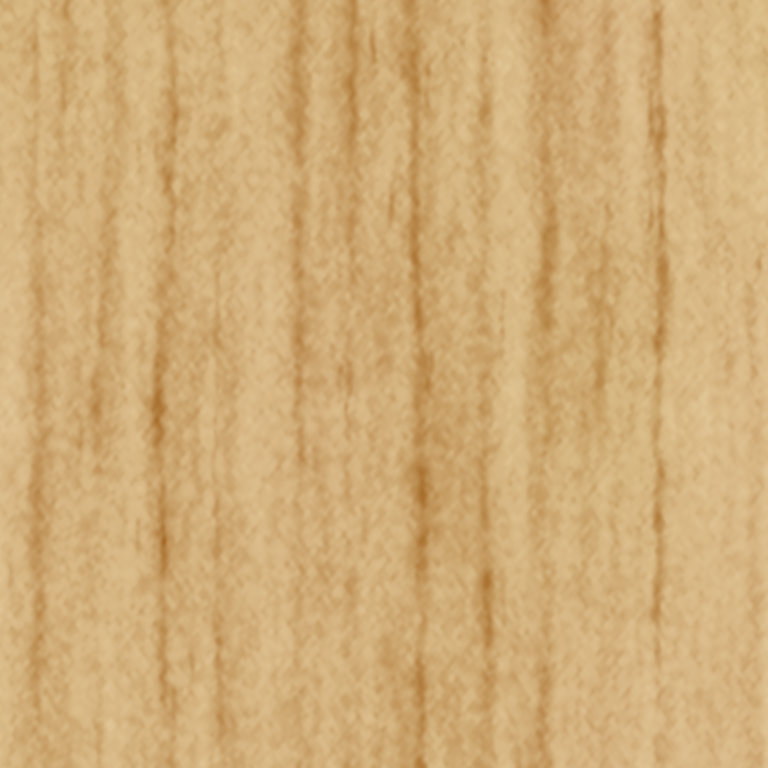
This texture is drawn by a Shadertoy shader. Its source:

```glsl
// Pale honey-coloured wood with vertical grain: stretched noise makes the soft bands,
// a loop adds ragged dark growth lines, a staggered grid adds short pores,
// and two crossed noise layers give the fine woven fibre.
#define LIGHT_WOOD vec3(0.85, 0.73, 0.53)
#define DARK_WOOD vec3(0.72, 0.53, 0.29)
#define BASE_TONE 0.86
#define BAND_AMOUNT 0.23
#define STREAK_AMOUNT 0.38
#define FIBRE_AMOUNT 0.36
#define LINE_COUNT 12
#define LINE_DEPTH 0.90
#define LINE_WIDTH 0.0068
#define PORE_GRID vec2(42.0, 8.0)
#define PORE_SHARE 0.08
#define PORE_DEPTH 0.50

float hash(vec2 p) {
    vec3 q = fract(vec3(p.xyx) * 0.1031);
    q += dot(q, q.yzx + 33.33);
    return fract((q.x + q.y) * q.z);
}

float noise(vec2 p) {
    vec2 cell = floor(p);
    vec2 f = fract(p);
    f = f * f * (3.0 - 2.0 * f);
    float low = mix(hash(cell), hash(cell + vec2(1, 0)), f.x);
    float high = mix(hash(cell + vec2(0, 1)), hash(cell + vec2(1, 1)), f.x);
    return mix(low, high, f.y);
}

float signedNoise(vec2 p) {
    return 2.0 * noise(p + 50.0) - 1.0;
}

// Fine fibres leaning both ways, like a soft weave
float fibre(vec2 p) {
    vec2 rising = vec2(0.80 * p.x - 0.60 * p.y, 0.60 * p.x + 0.80 * p.y);
    vec2 falling = vec2(0.85 * p.x + 0.53 * p.y, -0.53 * p.x + 0.85 * p.y);
    float a = signedNoise(rising * vec2(165.0, 85.0) + 200.0);
    float b = signedNoise(falling * vec2(155.0, 80.0) + 400.0);
    return 0.5 * (a + b);
}

// Dark growth lines that waver, fade and break along their length
float growthLines(vec2 p) {
    float total = 0.0;
    for (int i = 0; i < LINE_COUNT; i++) {
        float id = float(i) + 3.0;
        float jitter = hash(vec2(id, 7.0)) - 0.5;
        float center = (float(i) + 0.5 + 0.6 * jitter) / float(LINE_COUNT);
        center += 0.008 * signedNoise(vec2(id * 9.0, p.y * 2.5));
        center += 0.0035 * signedNoise(vec2(id * 13.0, p.y * 26.0));
        center += 0.0025 * signedNoise(vec2(p.x * 90.0, p.y * 75.0));
        float width = LINE_WIDTH * mix(0.7, 1.4, hash(vec2(id, 19.0)));
        width *= mix(0.7, 1.35, noise(vec2(id * 17.0, p.y * 11.0)));
        float strength = mix(0.25, 1.0, hash(vec2(id, 31.0)));
        strength *= mix(0.3, 1.0, smoothstep(0.2, 0.75, noise(vec2(id * 23.0, p.y * 3.5))));
        strength *= mix(0.45, 1.25, noise(vec2(id * 29.0, p.y * 34.0)));
        float d = (p.x - center) / width;
        total += strength * (0.78 * exp(-d * d) + 0.22 * exp(-d * d / 9.0));
    }
    return total;
}

// Short soft dashes, each kept inside its own cell; columns are staggered
float pores(vec2 p) {
    vec2 q = p * PORE_GRID;
    q.y += 9.0 * hash(vec2(floor(q.x), 5.0));
    vec2 cell = floor(q);
    vec2 local = fract(q) - 0.5;
    float present = step(hash(cell + 70.0), PORE_SHARE);
    float lean = 0.10 * signedNoise(vec2(cell.x * 5.0, p.y * 40.0));
    float x = local.x - 0.2 * (hash(cell + 90.0) - 0.5) - lean;
    float span = mix(0.2, 0.48, hash(cell + 110.0));
    float ends = 1.0 - smoothstep(span * 0.2, span, abs(local.y));
    float body = exp(-x * x / 0.035) * (1.0 - smoothstep(0.3, 0.5, abs(local.x)));
    return present * ends * body * mix(0.4, 1.2, noise(p * vec2(60.0, 45.0)));
}

void mainImage(out vec4 fragColor, in vec2 fragCoord) {
    vec2 p = fragCoord / iResolution.xy;
    vec2 bent = p + vec2(0.008 * signedNoise(p * vec2(4.0, 3.0)), 0.0);
    bent.x += 0.002 * signedNoise(p * vec2(60.0, 50.0));

    // Tone: 1 is light wood, 0 is dark wood
    float bands = signedNoise(bent * vec2(17.0, 0.9));
    float streaks = 0.55 * signedNoise(bent * vec2(46.0, 2.2) + 20.0)
                  + 0.45 * signedNoise(bent * vec2(85.0, 13.0) + 80.0);
    float lines = growthLines(p);
    float tone = BASE_TONE + BAND_AMOUNT * bands + STREAK_AMOUNT * streaks;
    tone += FIBRE_AMOUNT * fibre(p);
    tone -= LINE_DEPTH * lines + PORE_DEPTH * pores(p);
    // Soften the highlights so that the pale wood stays even
    tone -= 0.45 * max(tone - 0.9, 0.0);
    vec3 color = mix(DARK_WOOD, LIGHT_WOOD, clamp(tone, -0.8, 1.2));

    // Slight drift between yellow and rosy wood
    float rosy = signedNoise(p * vec2(5.0, 2.0) + 130.0);
    color += rosy * vec3(0.002, -0.003, 0.006);

    fragColor = vec4(color, 1.0);
}
```
